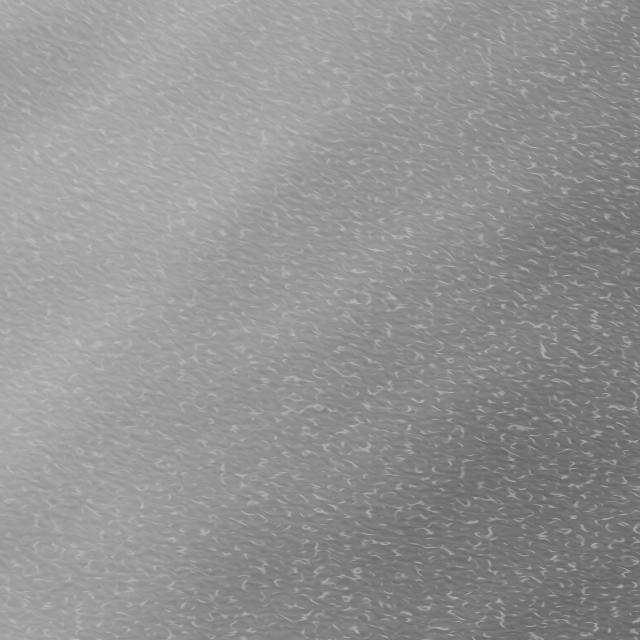
This texture is drawn by a Shadertoy shader. Its source:

```glsl
const float LIT_TONE = 0.645;
const float SHADED_TONE = 0.445;

// Integer hash giving two values in 0..1
vec2 hash2(vec2 cell) {
    uvec2 q = uvec2(ivec2(cell) + 4096);
    q = q * 1664525u + 1013904223u;
    q.x += q.y * 1664525u;
    q.y += q.x * 1664525u;
    q ^= q >> 16u;
    q.x += q.y * 1664525u;
    q.y += q.x * 1664525u;
    q ^= q >> 16u;
    return vec2(q & 65535u) / 65535.0;
}

float cornerSlope(vec2 cell, vec2 offset) {
    float angle = 6.28318 * hash2(cell).x;
    return dot(vec2(cos(angle), sin(angle)), offset);
}

// Gradient noise, roughly -0.7..0.7
float noise(vec2 p) {
    vec2 i = floor(p);
    vec2 f = p - i;
    vec2 w = f * f * f * (f * (f * 6.0 - 15.0) + 10.0);
    vec2 e = vec2(1.0, 0.0);
    float low = mix(cornerSlope(i, f), cornerSlope(i + e.xy, f - e.xy), w.x);
    float high = mix(cornerSlope(i + e.yx, f - e.yx), cornerSlope(i + e.xx, f - e.xx), w.x);
    return mix(low, high, w.y);
}

vec2 rotate(vec2 p, float angle) {
    float c = cos(angle);
    float s = sin(angle);
    return vec2(c * p.x + s * p.y, c * p.y - s * p.x);
}

// Broad falloff of light, 0 lit to 1 shaded
float shadeAmount(vec2 uv) {
    return smoothstep(-0.2, 0.82, uv.x - 0.6 * uv.y);
}

// Soft diagonal streaks over the sheet
float streaks(vec2 uv) {
    vec2 p = rotate(uv, 0.58);
    return 0.05 * noise(p * vec2(1.8, 6.0) + 3.7)
         + 0.025 * noise(p * vec2(4.0, 13.0) + 17.3);
}

// Grain lines lean downhill at the top and level out below
vec2 grainSpace(vec2 uv) {
    vec2 p = vec2(uv.x, uv.y + 0.38 * uv.x * uv.y + 0.06 * uv.x);
    float bend = noise(p * vec2(38.0, 50.0) + 9.1);
    return p + vec2(0.0, 0.006 * bend);
}

// Wrinkled surface made of short flattened ridges
float height(vec2 p) {
    float wrinkles = noise(p * vec2(52.0, 98.0));
    float pebbles = noise(p * vec2(95.0, 150.0) + 31.4);
    return wrinkles + 0.55 * pebbles;
}

// Thin bright dashes where ridge crests catch the light
float glints(vec2 p) {
    float crest = 1.0 - abs(noise(p * vec2(48.0, 88.0) + 5.3)) * 4.5;
    float breaks = smoothstep(-0.08, 0.42, noise(p * vec2(62.0, 84.0) + 71.9));
    return smoothstep(0.0, 0.95, crest) * breaks;
}

void mainImage(out vec4 fragColor, in vec2 fragCoord) {
    vec2 uv = fragCoord / iResolution.xy;
    float shade = shadeAmount(uv);
    float tone = mix(LIT_TONE, SHADED_TONE, shade) + streaks(uv);

    // Embossed relief, lit from above
    vec2 p = grainSpace(uv);
    float relief = height(p) - height(p + vec2(0.001, 0.0035));
    tone += relief * mix(0.05, 0.06, shade);

    // Highlights stand out most in the shaded part
    tone += glints(p) * mix(0.06, 0.19, shade);

    fragColor = vec4(vec3(clamp(tone, 0.0, 1.0)), 1.0);
}
```
